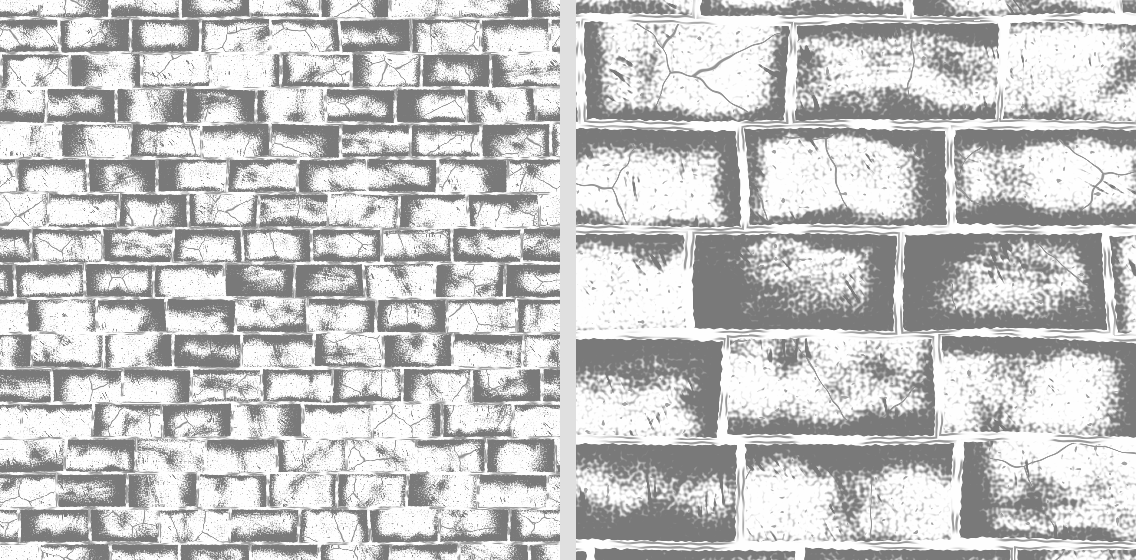
Left, the full canvas; right, a detail of the centre.
This texture is drawn by a WebGL 1 fragment shader. Its source:

```glsl
precision highp float;
uniform vec2 u_resolution;

vec4 hash4(vec2 p) {
  float n = dot(p, vec2(12.99, 78.23));
  return fract(sin(vec4(n, n + 17.3, n + 41.7, n + 73.1)) * 43758.5);
}

float gradientDot(vec2 cell, vec2 offset) {
  float angle = 6.2832 * hash4(cell).x;
  return dot(vec2(cos(angle), sin(angle)), offset);
}

// Gradient noise, roughly -0.7 to 0.7
float noise(vec2 p) {
  vec2 i = floor(p), f = fract(p);
  vec2 u = f * f * f * (f * (f * 6.0 - 15.0) + 10.0);
  vec2 e = vec2(1.0, 0.0);
  return mix(mix(gradientDot(i, f), gradientDot(i + e, f - e), u.x),
             mix(gradientDot(i + e.yx, f - e.yx), gradientDot(i + 1.0, f - 1.0), u.x), u.y);
}

mat2 rotate(float a) {
  return mat2(cos(a), sin(a), -sin(a), cos(a));
}

// Gap between the two nearest scattered points: zero along a crack
float crackDistance(vec2 p) {
  vec2 cell = floor(p);
  float nearest = 9.0, second = 9.0;
  for (int y = -1; y <= 1; y++) {
    for (int x = -1; x <= 1; x++) {
      vec2 c = cell + vec2(float(x), float(y));
      float d = length(c + hash4(c).yz - p);
      second = min(second, max(nearest, d));
      nearest = min(nearest, d);
    }
  }
  return second - nearest;
}

vec4 oneHot(float i) {
  return 1.0 - min(abs(vec4(0.0, 1.0, 2.0, 3.0) - i), 1.0);
}

// Sideways shift of each of the 16 courses
float courseShift(float row) {
  mat4 shifts = mat4(0.57, 0.28, 0.82, 0.94,  0.32, 0.74, 0.47, 0.38,
                     0.21, 0.46, 0.69, 0.25,  0.87, 0.66, 0.01, 0.86);
  return dot(shifts * oneHot(floor(row / 4.0)), oneHot(mod(row, 4.0)));
}

void main() {
  vec2 uv = gl_FragCoord.xy / u_resolution;
  float pixel = 16.0 / u_resolution.y;

  // Brick layout: 8 across, 16 down; q is measured in course heights
  vec2 p = uv * vec2(8.0, 16.0) + vec2(0.0, 0.52);
  p += 0.04 * vec2(noise(uv * 13.0), noise(uv * 11.0 + 50.0));
  float row = mod(floor(p.y), 16.0);
  p.x -= courseShift(row);
  vec2 id = vec2(mod(floor(p.x), 8.0), row);
  vec4 rnd = hash4(id + 3.0), kind = hash4(id + 31.0), turn = hash4(id + 67.0);
  vec2 q = (fract(p) - 0.5) * vec2(2.0, 1.0);
  q = rotate((turn.x - 0.5) * 0.05) * q;
  vec2 s = q + id * 7.37;

  // Slightly ragged outline of the brick face
  vec4 sides = vec4(q.x + 1.0, 1.0 - q.x, q.y + 0.5, 0.5 - q.y);
  float edge = min(min(sides.x, sides.y), min(sides.z, sides.w)) - 0.045;
  float face = smoothstep(-0.5 * pixel, 0.5 * pixel, edge + 0.02 * noise(s * 16.0));

  // Uneven shadow from some sides, fading softly inwards
  float blotch = noise(s * 2.1) + 0.4 * noise(s * 5.0);
  vec4 reach = rnd * rnd * vec4(0.85, 0.85, 0.5, 0.5) + 0.03;
  vec4 depth = 1.0 - (sides - 0.04 + 0.3 * blotch * rnd) / reach;
  vec4 lit = 1.0 - smoothstep(0.0, 0.95, depth) * smoothstep(0.25, 0.6, rnd);
  float tone = 1.2 * (1.0 - lit.x * lit.y * lit.z * lit.w);

  // Broad diagonal smudge with streaks along it
  vec2 b = rotate(turn.y * 3.14) * (q - (turn.zw - 0.5) * vec2(1.2, 0.4));
  float smudge = 1.0 - smoothstep(0.0, 0.42, abs(b.y + 0.12 * blotch));
  float streak = noise((b + id * 3.1) * vec2(2.0, 17.0));
  tone += smudge * step(0.3, kind.x) * clamp(0.45 + 0.7 * blotch + 0.5 * streak, 0.0, 1.0);
  tone += 0.26 * smoothstep(-0.15, 0.6, blotch);

  // Bundles of fine scratches
  vec2 g = rotate(0.4 + turn.z * 1.2) * s;
  float bundle = smoothstep(0.15, 0.4, noise(s * 2.8 + 19.0));
  tone += bundle * smoothstep(0.1, 0.4, noise(g * vec2(4.0, 24.0))) * 0.8;

  // Fine grain breaks the shadow into dots
  float grain = 0.57 + 0.75 * noise(uv * 390.0);
  float ink = smoothstep(-0.4, 0.42, tone - grain);
  ink = max(ink, 0.7 * smoothstep(0.38, 0.5, noise(s * 15.0)));

  // Long thin cracks on some bricks
  vec2 bend = 0.05 * vec2(noise(s * 6.0), noise(s * 6.0 + 40.0));
  float crack = 1.0 - smoothstep(0.005, 0.01 + pixel, crackDistance((s + bend) * 0.9));
  ink = max(ink, 0.8 * crack * step(0.55, kind.y));

  // Broken hairlines in the pale mortar
  float hairline = 1.0 - smoothstep(0.004, 0.006 + pixel, abs(edge + 0.022 + 0.02 * noise(s * 7.0)));
  hairline *= smoothstep(-0.1, 0.15, noise(uv * vec2(36.0, 60.0)));
  ink = mix(0.75 * hairline, ink, face);

  gl_FragColor = vec4(vec3(mix(0.995, 0.475, clamp(ink, 0.0, 1.0))), 1.0);
}
```
